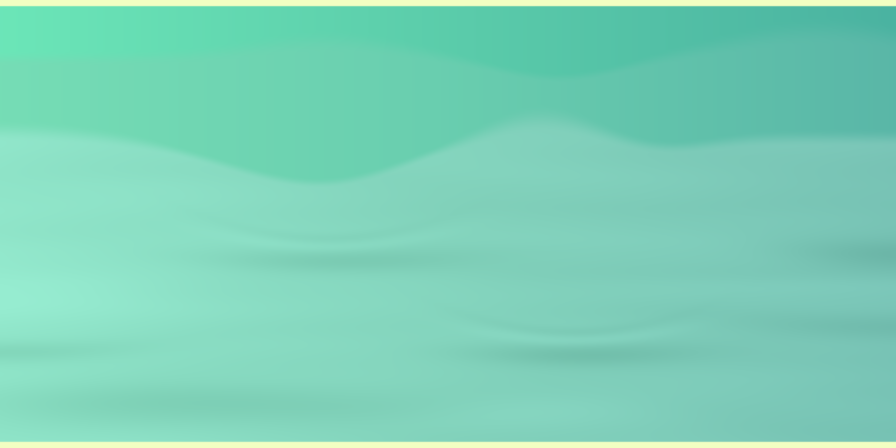
A WebGL 1 fragment shader for this background:

```glsl
precision highp float;
// Misty green hills: two translucent wavy layers over a sideways gradient,
// with soft folds and streaks in the front layer and thin cream borders.
// Ridges are sums of Gaussian bumps; faint stretched gradient noise adds haze.

uniform vec2 u_resolution;

const vec3 CREAM = vec3(0.95, 1.0, 0.76);
const float BORDER = 0.0137;

// Gaussian bump along one axis
float bump(float x, float center, float width, float height) {
  float d = (x - center) / width;
  return height * exp(-d * d);
}

// Soft elliptical streak, curved upward by bend
float streak(vec2 p, vec2 center, vec2 size, float bend) {
  vec2 d = p - center;
  d.y -= bend * d.x * d.x;
  d /= size;
  return exp(-dot(d, d));
}

// Crease: thin shadow, thin highlight, then a broad shadow below
float fold(vec2 p, vec2 center, float width) {
  float crease = streak(p, center, vec2(width, 0.012), 2.6);
  float shine = streak(p, center - vec2(0.0, 0.02), vec2(width, 0.012), 1.8);
  float shadow = streak(p, center - vec2(0.0, 0.052), vec2(width * 1.2, 0.026), 0.4);
  return 0.4 * shine - 0.4 * crease - shadow;
}

vec2 gradientAt(vec2 cell) {
  float angle = 6.2832 * fract(sin(dot(cell, vec2(127.1, 311.7))) * 4375.85);
  return vec2(cos(angle), sin(angle));
}

float gradientNoise(vec2 p) {
  vec2 i = floor(p);
  vec2 f = fract(p);
  vec2 s = f * f * f * (f * (f * 6.0 - 15.0) + 10.0);
  vec2 e = vec2(1.0, 0.0);
  float low = mix(dot(gradientAt(i), f), dot(gradientAt(i + e), f - e), s.x);
  float high = mix(dot(gradientAt(i + e.yx), f - e.yx),
                   dot(gradientAt(i + e.xx), f - e.xx), s.x);
  return mix(low, high, s.y);
}

// Three-stop horizontal gradient
vec3 sweep(float x, vec3 left, vec3 middle, vec3 right) {
  return mix(mix(left, middle, clamp(x * 2.0, 0.0, 1.0)), right,
             clamp(x * 2.0 - 1.0, 0.0, 1.0));
}

float backRidge(float x) {
  return 0.870 + bump(x, 0.365, 0.117, 0.039)
    + bump(x, 0.625, 0.098, -0.044) + bump(x, 0.924, 0.143, 0.0625);
}

float frontRidge(float x) {
  return 0.693 + bump(x, 0.0, 0.13, 0.016)
    + bump(x, 0.365, 0.124, -0.096) + bump(x, 0.24, 0.104, -0.02)
    + bump(x, 0.605, 0.078, 0.047) + bump(x, 0.742, 0.078, -0.023);
}

// Coverage below a ridge, softer on crests than in troughs
float layer(float y, float ridge, float level) {
  float softness = 0.012 + 0.25 * max(ridge - level, 0.0);
  return smoothstep(-softness, softness, ridge - y);
}

// Light and dark streaks of the front layer
float frontShade(vec2 p) {
  float shade = 0.8 * fold(p, vec2(0.365, 0.468), 0.12);
  shade += fold(p, vec2(0.64, 0.259), 0.11);
  shade -= 0.9 * streak(p, vec2(0.0, 0.215), vec2(0.16, 0.025), 0.5);
  shade -= 0.9 * streak(p, vec2(0.2, 0.095), vec2(0.25, 0.045), 0.0);
  shade -= 0.9 * streak(p, vec2(1.0, 0.435), vec2(0.12, 0.035), 0.8);
  shade -= 0.5 * streak(p, vec2(1.0, 0.27), vec2(0.18, 0.03), 0.5);
  shade += 0.5 * streak(p, vec2(0.0, 0.35), vec2(0.22, 0.09), 0.0);
  shade += 0.3 * streak(p, vec2(0.92, 0.36), vec2(0.2, 0.025), 0.0);
  shade += 0.3 * streak(p, vec2(0.62, 0.08), vec2(0.15, 0.04), -0.8);
  return shade + 0.3 * gradientNoise(p * vec2(3.0, 14.0));
}

void main() {
  vec2 p = gl_FragCoord.xy / u_resolution;

  // Sky and the two layers
  vec3 color = sweep(p.x, vec3(0.42, 0.90, 0.72), vec3(0.355, 0.80, 0.667),
                     vec3(0.29, 0.70, 0.63));
  vec3 back = sweep(p.x, vec3(0.46, 0.865, 0.71), vec3(0.41, 0.805, 0.685),
                    vec3(0.35, 0.715, 0.655));
  vec3 front = sweep(p.x, vec3(0.56, 0.895, 0.785), vec3(0.515, 0.83, 0.74),
                     vec3(0.47, 0.765, 0.71));
  front += frontShade(p) * vec3(0.055, 0.06, 0.06);
  color = mix(color, back, layer(p.y, backRidge(p.x), 0.85));
  color = mix(color, front, layer(p.y, frontRidge(p.x), 0.66));

  // Cream strips along the top and bottom
  float pixel = 1.0 / u_resolution.y;
  float edge = min(p.y, 1.0 - p.y);
  color = mix(CREAM, color, smoothstep(-pixel, pixel, edge - BORDER));
  gl_FragColor = vec4(color, 1.0);
}
```
